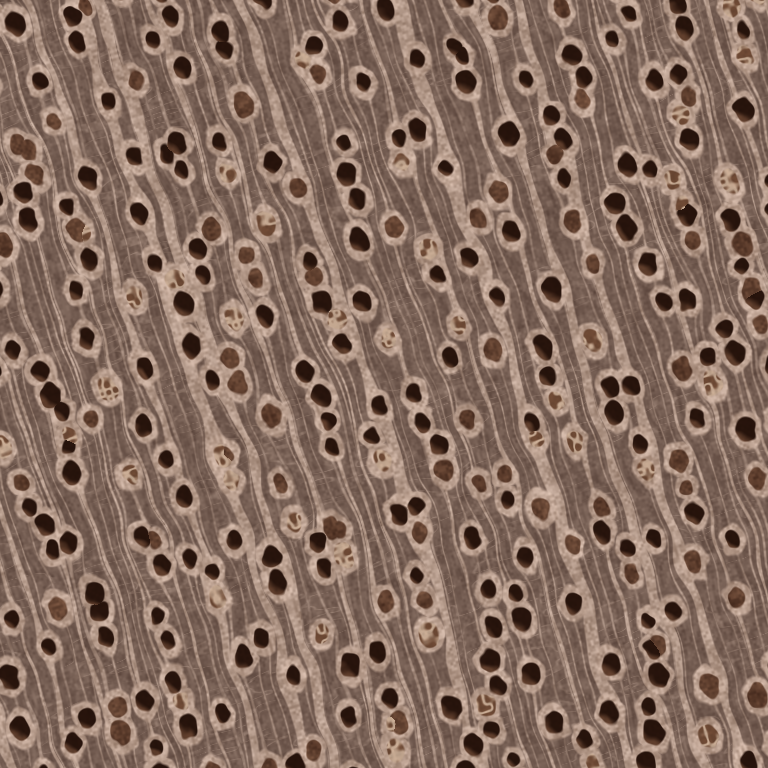
Write a Shadertoy shader that draws this texture.

```glsl
float hash(vec2 p) {
    vec3 q = fract(vec3(p.xyx) * vec3(0.1031, 0.1030, 0.0973));
    q += dot(q, q.yzx + 33.33);
    return fract((q.x + q.y) * q.z);
}

float noise(vec2 p) {
    vec2 i = floor(p), f = fract(p);
    f = f * f * (3.0 - 2.0 * f);
    return mix(mix(hash(i), hash(i + vec2(1, 0)), f.x),
               mix(hash(i + vec2(0, 1)), hash(i + vec2(1, 1)), f.x), f.y);
}

// Coverage of wavering rays that run along the y axis of the grain
float rays(vec2 g, float spacing, float thin, float wide, float seed) {
    float cover = 0.0, column = floor(g.x / spacing);
    for (float k = -1.0; k <= 1.0; k++) {
        float id = column + k;
        float centre = (id + 0.5 + 0.6 * (hash(vec2(id, seed)) - 0.5)) * spacing;
        centre += 0.007 * (noise(vec2(g.y * 9.0, id * 7.3 + seed)) - 0.5);
        float halfWidth = mix(thin, wide, pow(hash(vec2(id, seed + 5.0)), 2.5));
        halfWidth *= 0.65 + 0.7 * noise(vec2(g.y * 25.0, id * 3.7 + seed));
        float d = abs(g.x - centre) - halfWidth;
        cover = max(cover, 1.0 - smoothstep(-0.0015, 0.0018, d));
    }
    return cover;
}

void mainImage(out vec4 fragColor, in vec2 fragCoord) {
    vec2 p = fragCoord / iResolution.y;

    // Grain frame: x across the rays, y along them
    float tilt = 0.3;
    vec2 g = vec2(p.x * cos(tilt) + p.y * sin(tilt), p.y * cos(tilt) - p.x * sin(tilt)) + 3.0;
    g.x += 0.02 * (noise(g * 2.5) - 0.5);
    vec2 rough = g + 0.005 * (vec2(noise(g * 85.0), noise(g * 85.0 + 40.0)) - 0.5);

    // Nearest pore, and the bending of the rays around all pores
    float cellSize = 0.067, pore = 1.0, poreId = 0.0;
    vec2 inside = vec2(0), bend = vec2(0), cell = floor(g / cellSize);
    for (float j = -1.0; j <= 1.0; j++)
    for (float i = -1.0; i <= 1.0; i++) {
        vec2 c = cell + vec2(i, j);
        vec2 jitter = vec2(hash(c + 11.0), hash(c + 57.0)) - 0.5;
        vec2 centre = (c + 0.5 + 0.72 * jitter) * cellSize;
        for (float k = 0.0; k < 2.0; k++) {
            if (k > 0.5 && hash(c + 83.0) < 0.68) continue;
            float id = hash(c + 131.0 + 19.0 * k);
            float size = mix(0.75, 1.12, hash(c + 29.0 + 7.0 * k));
            vec2 offset = k * vec2(0.012 * jitter.y, 0.034);
            vec2 radius = vec2(0.0118, 0.0155 - 0.002 * k) * size;
            vec2 q = (rough - centre - offset) / radius;
            float d = (length(q) - 1.0) * radius.x;
            if (d < pore) { pore = d; poreId = id; inside = q; }
            vec2 away = g - centre - offset;
            bend += away * exp(-dot(away, away) / 0.0007);
        }
    }
    vec2 bent = g - 0.5 * bend;

    // Fibre ground with faint cross bands
    float speckle = noise(g * 270.0);
    float patches = noise(g * 75.0);
    float fibre = noise(vec2(bent.x * 230.0, bent.y * 55.0));
    float tone = 0.4 * speckle + 0.4 * fibre + 0.2 * patches;
    vec3 color = mix(vec3(0.34, 0.255, 0.22), vec3(0.55, 0.455, 0.405), tone);
    float band = abs(noise(vec2(bent.x * 28.0, bent.y * 120.0)) - 0.5);
    float crossBand = (1.0 - smoothstep(0.0, 0.1, band)) * smoothstep(0.35, 0.7, noise(g * 22.0));

    // Pale tissue: broad rays, thin rays and the walls around pores
    vec3 pale = mix(vec3(0.57, 0.465, 0.4), vec3(0.86, 0.76, 0.7), 0.6 * speckle + 0.4 * patches);
    float thinRays = rays(bent, 0.0175, 0.001, 0.0022, 31.0);
    thinRays *= 0.3 + 0.6 * noise(vec2(bent.x * 50.0, bent.y * 12.0));
    float broadRays = 0.92 * rays(bent, 0.046, 0.0018, 0.0085, 3.0);
    float wallWidth = 0.0055 + 0.004 * noise(g * 45.0);
    float wall = 1.0 - smoothstep(wallWidth - 0.002, wallWidth + 0.002, pore);
    color = mix(color, pale, max(max(0.28 * crossBand, thinRays), broadRays));
    color = mix(color, pale * 1.03, 0.93 * wall);

    // Pore contents: deep hollow, brown floor or pale filling
    float side = dot(inside, vec2(-0.55, -0.6)) + 0.5 * (patches - 0.5);
    vec3 hollow = mix(vec3(0.15, 0.075, 0.045), vec3(0.37, 0.24, 0.17), smoothstep(0.15, 0.75, side));
    vec3 brown = mix(vec3(0.27, 0.16, 0.11), vec3(0.47, 0.33, 0.25), 0.6 * patches + 0.4 * speckle);
    float fold = abs(noise(g * 110.0 + poreId * 50.0) - 0.5);
    vec3 filling = mix(vec3(0.76, 0.65, 0.56), vec3(0.42, 0.28, 0.2), smoothstep(0.04, 0.3, fold));
    vec3 content = poreId < 0.66 ? hollow : poreId < 0.85 ? brown : filling;
    content *= 0.94 + 0.12 * speckle;
    color = mix(color, content, 1.0 - smoothstep(-0.0014, 0.0014, pore));

    fragColor = vec4(color, 1.0);
}
```
